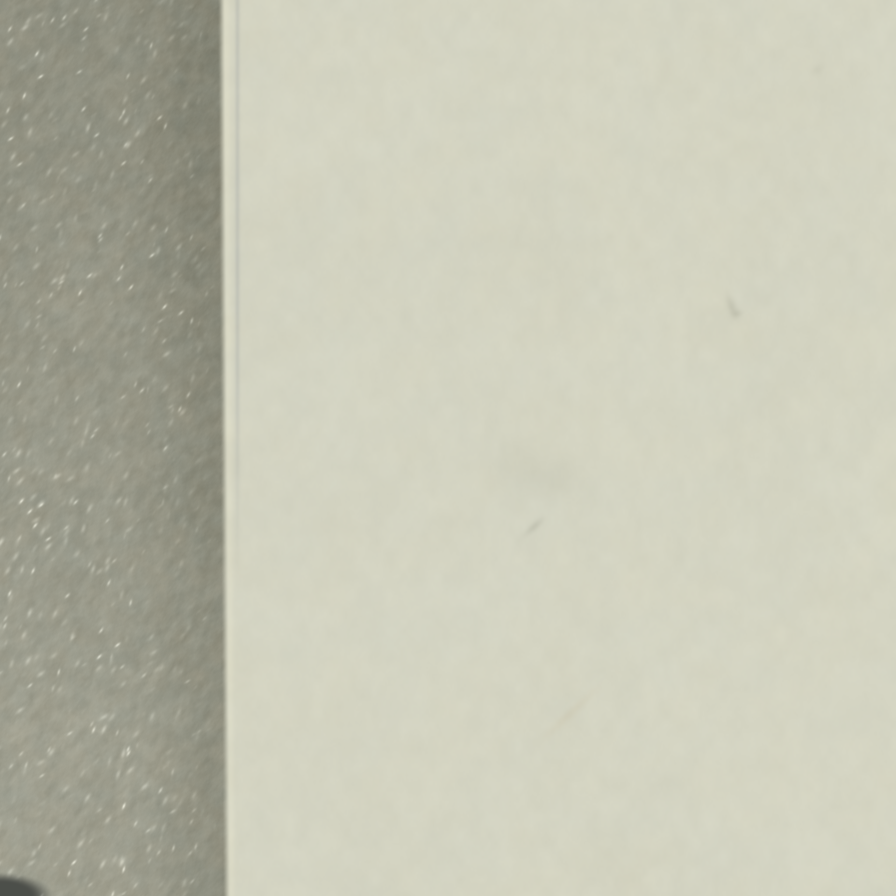
Give the GLSL for this texture, as a WebGL 1 fragment shader.

```glsl
precision highp float;

uniform vec2 u_resolution;

float hash(vec2 p) {
  vec3 q = fract(vec3(p.xyx) * 0.1031);
  q += dot(q, q.yzx + 33.33);
  return fract((q.x + q.y) * q.z);
}

float noise(vec2 p) {
  vec2 i = floor(p);
  vec2 f = fract(p);
  f = f * f * (3.0 - 2.0 * f);
  return mix(mix(hash(i), hash(i + vec2(1.0, 0.0)), f.x),
             mix(hash(i + vec2(0.0, 1.0)), hash(i + 1.0), f.x), f.y);
}

// Layered noise centred on zero
float grain(vec2 p) {
  float sum = 0.0;
  float weight = 0.5;
  for (int i = 0; i < 4; i++) {
    sum += weight * (noise(p) - 0.5);
    p = p * 2.03 + 17.3;
    weight *= 0.55;
  }
  return sum;
}

// Turns p so that x runs along the given angle
vec2 turn(vec2 p, float angle) {
  float c = cos(angle);
  float s = sin(angle);
  return vec2(c * p.x + s * p.y, c * p.y - s * p.x);
}

// Soft elongated spot
float spot(vec2 p, vec2 radius, float angle) {
  vec2 q = turn(p, angle) / radius;
  return exp(-dot(q, q));
}

// Bright slanted flecks, one candidate per cell
float flecks(vec2 p, float cells, float density) {
  vec2 g = p * cells;
  vec2 base = floor(g);
  float sum = 0.0;
  for (int y = -1; y <= 1; y++) {
    for (int x = -1; x <= 1; x++) {
      vec2 id = base + vec2(float(x), float(y));
      vec2 centre = id + vec2(hash(id + 3.7), hash(id + 9.2));
      float angle = 0.95 + 0.7 * (hash(id + 21.4) - 0.5);
      float present = step(1.0 - density, hash(id + 41.0));
      sum += present * hash(id + 57.0) * spot(g - centre, vec2(0.38, 0.16), angle);
    }
  }
  return sum;
}

vec3 paper(vec2 uv) {
  vec3 colour = vec3(0.829, 0.829, 0.759);
  colour += vec3(0.006, 0.006, 0.004) * (uv.x - 0.6);
  colour += 0.016 * grain(uv * 7.0);
  colour += 0.026 * grain(uv * vec2(62.0, 48.0));
  colour += vec3(0.007, 0.0, -0.012) * grain(uv * 24.0 + 50.0);

  // Faint marks
  colour -= 0.055 * spot(uv - vec2(0.817, 0.657), vec2(0.013, 0.005), 1.95);
  colour -= 0.035 * spot(uv - vec2(0.823, 0.650), vec2(0.006, 0.004), 0.2);
  colour -= 0.060 * spot(uv - vec2(0.596, 0.412), vec2(0.012, 0.004), 0.75);
  colour -= 0.022 * spot(uv - vec2(0.605, 0.468), vec2(0.055, 0.025), -0.3);
  colour -= vec3(0.01, 0.02, 0.03) * spot(uv - vec2(0.637, 0.204), vec2(0.035, 0.005), 0.75);
  colour -= 0.025 * spot(uv - vec2(0.912, 0.922), vec2(0.008, 0.006), 0.8);
  return colour;
}

vec3 strip(vec2 uv, float inset) {
  vec3 colour = mix(vec3(0.602, 0.602, 0.542), vec3(0.552, 0.552, 0.492),
                    smoothstep(0.1, 1.0, uv.y));
  colour -= 0.045 * smoothstep(0.13, 0.0, inset);
  colour += 0.014 * smoothstep(0.25, 0.1, abs(uv.x - 0.02));
  colour += 0.035 * grain(uv * 11.0);
  colour += 0.090 * grain(turn(uv, 0.95) * vec2(70.0, 130.0));
  colour += vec3(0.02, 0.0, -0.015) * grain(uv * 45.0 + 80.0);

  float fade = smoothstep(0.0, 0.05, inset);
  float patches = 0.5 + noise(uv * 9.0 + 4.0);
  colour += fade * patches * 0.11 * flecks(uv, 75.0, 0.3);
  colour += fade * patches * 0.20 * flecks(uv + 5.0, 110.0, 0.08);

  // Dark rounded corner
  float corner = length(uv / vec2(0.052, 0.023));
  return mix(vec3(0.30, 0.31, 0.29), colour, smoothstep(0.65, 1.2, corner));
}

void main() {
  vec2 uv = gl_FragCoord.xy / u_resolution;
  float d = uv.x - mix(0.2525, 0.2465, uv.y);

  vec3 colour = mix(strip(uv, -d), paper(uv), smoothstep(-0.004, 0.005, d));

  // Pale rim and the thin crease beside it
  colour += vec3(0.025, 0.022, 0.015) * exp(-pow((d - 0.006) / 0.004, 2.0));
  float crease = exp(-pow((uv.x - 0.265) / 0.0028, 2.0));
  colour -= vec3(0.06, 0.055, 0.035) * crease * smoothstep(0.3, 0.65, uv.y);

  gl_FragColor = vec4(clamp(colour, 0.0, 1.0), 1.0);
}
```
